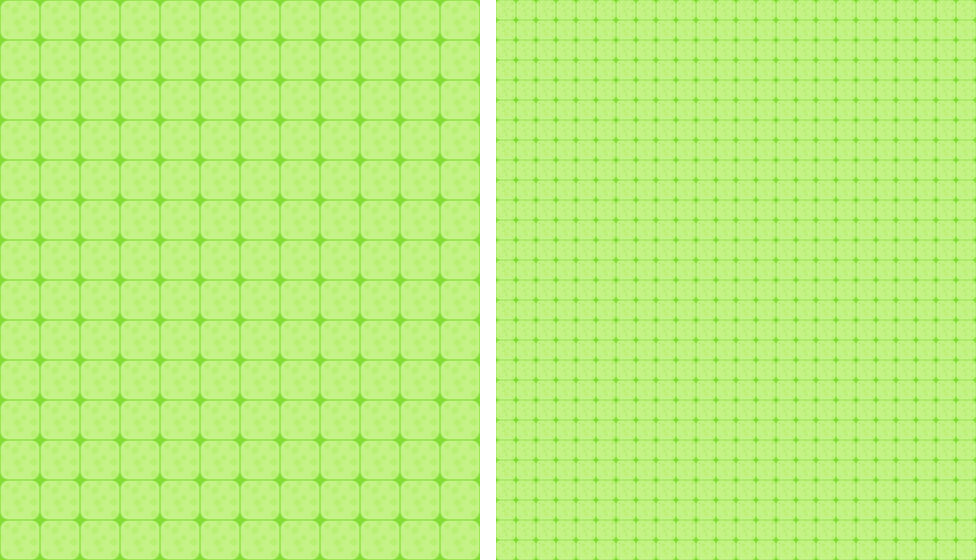
Left, the tile; right, the same tile 2 across and 2 down.
Reproduce this pattern procedurally as a WebGL 1 fragment shader.

```glsl
precision highp float;
// Pale lime rounded tiles with soft green spots, on a 12 by 14 grid of bright green grout.

uniform vec2 u_resolution;

float roundedBox(vec2 p, float halfSize, float radius) {
  vec2 q = abs(p) - halfSize + radius;
  return length(max(q, 0.0)) + min(max(q.x, q.y), 0.0) - radius;
}

// Distance to the spots of one tile; p runs from 0 to 1, y downwards.
float spots(vec2 p) {
  float nearest = 1.0;
  for (int k = 0; k < 11; k++) {
    float i = float(k);
    // Low-discrepancy scatter, loosened by a slow wave and a local zigzag
    float wave = cos(1.5 * (i - 2.4));
    float zigzag = cos(3.14159 * i) * exp(-(i - 5.8) * (i - 5.8) / 3.0);
    vec2 center = vec2(
      fract(0.52 + 0.628 * i) + 0.1 * zigzag + 0.05 * cos(1.5 * (i - 1.6)),
      0.04 + 0.083 * i + 0.06 * zigzag - 0.05 * wave);
    nearest = min(nearest, length(p - center) - (0.081 + 0.02 * wave));
  }
  return nearest;
}

// Smooth coverage of a shape over one pixel
float coverage(float distance, float pixel) {
  return smoothstep(0.75, -0.75, distance / pixel);
}

void main() {
  vec2 repeats = vec2(12.0, 14.0);
  vec2 cell = fract(gl_FragCoord.xy / u_resolution * repeats);
  float pixel = max(repeats.x / u_resolution.x, repeats.y / u_resolution.y);

  vec3 grout = vec3(0.51, 0.87, 0.21);
  vec3 tile = vec3(0.77, 0.95, 0.53);
  vec3 spot = vec3(0.72, 0.94, 0.45);

  // Spots are clipped by the tile outline
  vec3 face = mix(tile, spot, coverage(spots(vec2(cell.x, 1.0 - cell.y)), pixel));
  float inside = coverage(roundedBox(cell - 0.5, 0.485, 0.2), pixel);
  gl_FragColor = vec4(mix(grout, face, inside), 1.0);
}
```
